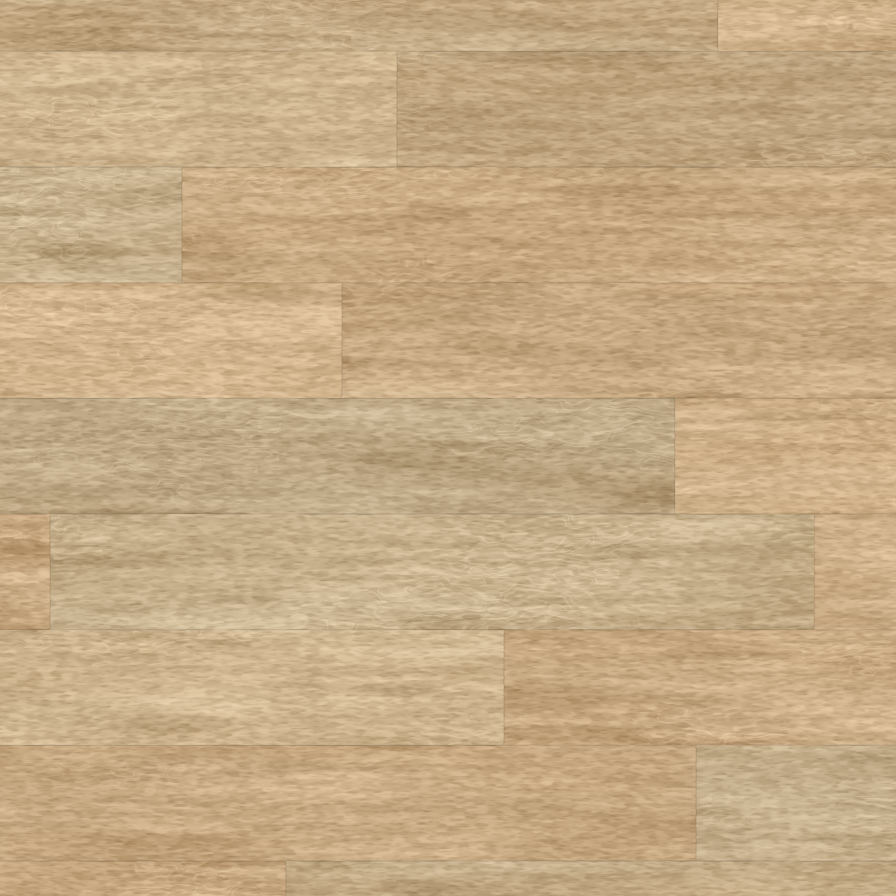
Write a Shadertoy shader that draws this texture.

```glsl
// Pale oak floor: long horizontal planks laid in staggered rows, each plank
// with its own tint and grain. The grain layers smoothed cellular noise,
// stretched along the plank, with curly sine figure and short pores.

const float ROW_HEIGHT   = 0.1291;
const float FIRST_SEAM   = 0.039;   // height of the lowest seam
const float PLANK_LENGTH = 0.853;
const float SEAM_WIDTH   = 0.0014;
const float SEAM_DEPTH   = 0.13;
const float JOINT_DEPTH  = 0.08;

const vec3 OAK   = vec3(0.784, 0.682, 0.536);
const vec3 WARM  = vec3(0.015, -0.005, -0.015);
const vec3 LIGHT = vec3(0.034, 0.036, 0.034);
const vec3 GRAIN = vec3(0.95, 1.0, 1.04);

const float BROAD_AMOUNT  = 0.036;
const float STREAK_AMOUNT = 0.042;
const float FIBRE_AMOUNT  = 0.056;
const float PORE_AMOUNT   = 0.038;
const float FIGURE_AMOUNT = 0.045;
const float SMUDGE_AMOUNT = 0.045;

// Joint position of each row, bottom to top
const float JOINT[9] = float[9](0.319, 0.777, 0.5625, 0.056, 0.753,
                               0.3815, 0.203, 0.443, 0.801);

// Warmth and lightness left of the joint, then right of it
const vec4 TINT[9] = vec4[9](
    vec4( 0.9,  0.0, -0.5,  0.1), vec4( 0.8, -0.1, -0.7, -0.1),
    vec4(-0.2,  1.0,  0.9,  0.0), vec4( 0.9, -0.1, -0.6,  0.2),
    vec4(-0.8, -0.6,  0.9,  0.6), vec4( 0.8,  0.8,  0.7, -0.4),
    vec4(-0.7,  0.1,  0.9, -0.1), vec4(-0.2,  1.0, -0.2, -0.6),
    vec4(-0.2, -0.4,  0.8,  0.7));

vec3 hash3(vec2 p) {
    vec3 q = fract(p.xyx * vec3(0.1031, 0.1030, 0.0973));
    q += dot(q, q.yxz + 33.33);
    return fract((q.xxy + q.yzz) * q.zyx);
}

// Cellular noise: x = blended cell value (-1..1), y = nearest point distance
vec2 cells(vec2 p) {
    vec2 cell = floor(p), local = p - cell;
    float total = 0.0, weight = 0.0, nearest = 4.0;
    for (int j = -1; j <= 1; j++)
    for (int i = -1; i <= 1; i++) {
        vec2 offset = vec2(i, j);
        vec3 point = hash3(cell + offset);
        vec2 d = offset + point.xy - local;
        float d2 = dot(d, d);
        float w = exp(-5.0 * d2);
        total += w * (2.0 * point.z - 1.0);
        weight += w;
        nearest = min(nearest, d2);
    }
    return vec2(total / weight, sqrt(nearest));
}

// Brightness change of the wood: x = grain, y = broad tone
vec2 woodGrain(vec2 p) {
    float sway = 0.002 * sin(9.0 * p.x + 5.0 * p.y)
               + 0.001 * sin(23.0 * p.x - 31.0 * p.y);
    vec2 q = vec2(p.x, p.y + sway);

    float broad  = cells(q * vec2(3.0, 28.0)).x;
    float streak = cells(q * vec2(8.0, 125.0) + 7.0).x;
    float fibre  = cells(q * vec2(95.0, 370.0) + 3.0).x;
    float pore   = cells(q * vec2(60.0, 230.0) + 11.0).y;
    float smudge = smoothstep(0.3, 0.8, cells(q * vec2(9.0, 60.0) + 23.0).x);

    // Small curly growth lines, visible only in scattered patches
    float curl = cells(p * vec2(42.0, 110.0) + 19.0).x;
    float patches = smoothstep(0.0, 0.6, cells(p * vec2(6.0, 20.0) + 41.0).x);
    float lines = sin(650.0 * q.y + 8.0 * curl + 2.0 * sin(47.0 * p.x));
    float figure = smoothstep(0.2, 1.0, lines) - 0.3 + 0.4 * curl;

    float grain = STREAK_AMOUNT * streak + FIBRE_AMOUNT * fibre
                - PORE_AMOUNT * (1.0 - smoothstep(0.08, 0.34, pore))
                - SMUDGE_AMOUNT * smudge + FIGURE_AMOUNT * patches * figure;
    return vec2(grain, broad);
}

// Soft coverage of a thin line at the given distance
float lineMask(float dist, float pixel) {
    float halfWidth = 0.5 * max(SEAM_WIDTH, pixel);
    return 1.0 - smoothstep(halfWidth - 0.5 * pixel, halfWidth + 0.7 * pixel, dist);
}

void mainImage(out vec4 fragColor, in vec2 fragCoord) {
    vec2 uv = fragCoord / iResolution.xy;
    vec2 pixel = 1.0 / iResolution.xy;

    // Locate the row and the plank
    float v = (uv.y - FIRST_SEAM) / ROW_HEIGHT;
    int row = clamp(int(floor(v)) + 1, 0, 8);
    float u = (uv.x - JOINT[row]) / PLANK_LENGTH;
    float plank = floor(u);
    vec2 tint = mod(plank, 2.0) > 0.5 ? TINT[row].xy : TINT[row].zw;

    // Plank colour and its own piece of grain
    vec2 seed = 9.0 * hash3(vec2(float(row) + 5.0, plank + 8.0)).xy;
    vec2 wood = woodGrain(uv + seed);
    vec3 color = OAK + WARM * tint.x + LIGHT * tint.y;
    color += GRAIN * (wood.x + BROAD_AMOUNT * wood.y) - 0.3 * WARM * wood.y;

    // Seams between rows, unevenly worn, and butt joints between planks
    float wear = 0.75 + 0.5 * cells(vec2(40.0 * uv.x, round(v) * 3.0)).x;
    float seam = wear * lineMask(abs(v - round(v)) * ROW_HEIGHT, pixel.y);
    float joint = lineMask(abs(u - round(u)) * PLANK_LENGTH, pixel.x);
    color *= 1.0 - max(SEAM_DEPTH * seam, JOINT_DEPTH * joint);

    fragColor = vec4(clamp(color, 0.0, 1.0), 1.0);
}
```
